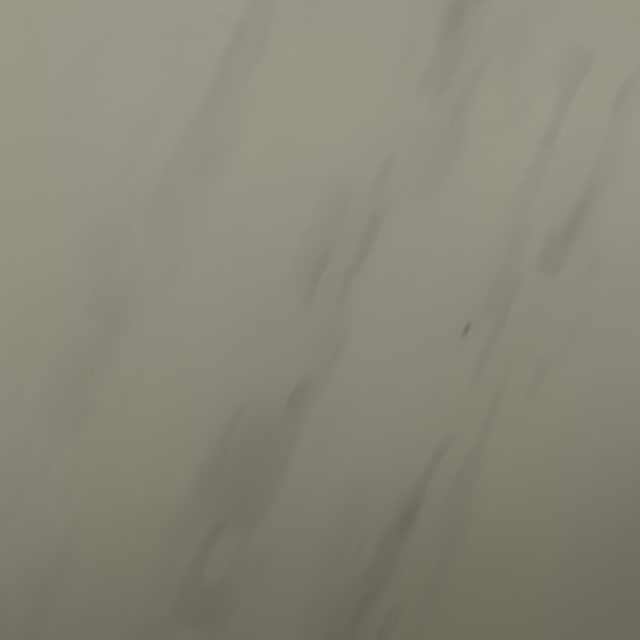
Write a WebGL 1 fragment shader that draws this texture.

```glsl
precision highp float;
// Smooth grey-beige marble, dimmer toward the lower right, with faint slanted veins.

uniform vec2 u_resolution;

const vec3 LIGHT_STONE = vec3(0.605, 0.592, 0.538);
const vec3 MID_STONE = vec3(0.535, 0.527, 0.468);
const vec3 DARK_STONE = vec3(0.425, 0.415, 0.362);
const vec3 VEIN_TINT = vec3(0.86, 0.86, 0.87);
const vec2 VEIN_DIRECTION = vec2(0.42, 0.9075);
const float BELT_START = -0.02;
const float BELT_SPACING = 0.265;
const float BELT_WIDTH = 0.07;
const float CLOUD_STRENGTH = 0.022;
const float HUE_DRIFT = 0.012;
const float RIPPLE_STRENGTH = 0.008;
const vec2 SPECK_CENTRE = vec2(0.729, 0.485);
const vec2 SPECK_RADIUS = vec2(0.004, 0.011);

float hash(vec2 p) {
  vec3 q = fract(vec3(p.xyx) * 0.1031);
  q += dot(q, q.yzx + 33.33);
  return fract((q.x + q.y) * q.z);
}

float noise(vec2 p) {
  vec2 cell = floor(p);
  vec2 f = fract(p);
  f = f * f * f * (f * (f * 6.0 - 15.0) + 10.0);
  float low = mix(hash(cell), hash(cell + vec2(1.0, 0.0)), f.x);
  float high = mix(hash(cell + vec2(0.0, 1.0)), hash(cell + 1.0), f.x);
  return mix(low, high, f.y);
}

float fbm(vec2 p) {
  float sum = 0.0;
  float weight = 0.533;
  for (int i = 0; i < 4; i++) {
    sum += weight * noise(p);
    p = mat2(0.8, 0.6, -0.6, 0.8) * p * 2.03 + 7.3;
    weight *= 0.5;
  }
  return sum;
}

// x runs across the veins, y along them.
vec2 veinSpace(vec2 p) {
  return vec2(p.x * VEIN_DIRECTION.y - p.y * VEIN_DIRECTION.x, dot(p, VEIN_DIRECTION));
}

// Broad belts that hold the veins.
float veinBelts(vec2 v) {
  float belts = 0.0;
  for (int i = 0; i < 3; i++) {
    float n = float(i);
    float bend = 0.12 * (noise(vec2(v.y * 2.5, n * 9.0 + 3.0)) - 0.5);
    float offset = (v.x - BELT_START - BELT_SPACING * n - bend) / BELT_WIDTH;
    belts += exp(-offset * offset) * mix(0.45, 1.0, min(n, 1.0));
  }
  return belts;
}

// Soft broken streaks, in a broad and a narrow size.
float streaks(vec2 v) {
  vec2 warped = v + 0.03 * (vec2(fbm(v * 8.0), fbm(v * 8.0 + 31.0)) - 0.5);
  float broad = smoothstep(0.48, 0.9, noise(warped * vec2(22.0, 5.0) + 4.0));
  float narrow = smoothstep(0.52, 0.95, noise(warped * vec2(42.0, 11.0) + 19.0));
  return 0.65 * broad + 0.55 * narrow;
}

void main() {
  vec2 uv = gl_FragCoord.xy / u_resolution;
  vec2 v = veinSpace(uv);

  // Falling light
  float shade = 1.0 - uv.y + 0.14 * (uv.x - 0.5) * (1.6 - 2.0 * uv.y);
  shade += 0.08 * (fbm(uv * 2.5 + 11.0) - 0.5);
  vec3 colour = mix(LIGHT_STONE, MID_STONE, smoothstep(0.1, 0.72, shade));
  colour = mix(colour, DARK_STONE, smoothstep(0.58, 1.08, shade));

  // Clouding and slow drift between warm and cool
  float cloud = fbm(v * vec2(7.0, 2.6) + 5.0) - 0.5;
  colour += CLOUD_STRENGTH * cloud;
  float warmth = noise(uv * vec2(5.0, 3.5) + 23.0) - 0.5;
  colour += HUE_DRIFT * warmth * vec3(0.4, 0.2, -1.0);

  // Veins
  float belts = veinBelts(v);
  float vein = belts * (0.12 + 0.75 * streaks(v));
  colour *= mix(vec3(1.0), VEIN_TINT, clamp(vein, 0.0, 1.0));

  // Fine level ripples in patches of the upper half
  float patches = smoothstep(0.5, 0.8, noise(uv * 5.0 + 41.0)) * smoothstep(0.45, 0.75, uv.y);
  colour += RIPPLE_STRENGTH * patches * (noise(uv * vec2(35.0, 130.0)) - 0.5);

  // Lone dark speck
  vec2 speck = veinSpace(uv - SPECK_CENTRE) / SPECK_RADIUS;
  colour *= 1.0 - 0.2 * exp(-dot(speck, speck));

  gl_FragColor = vec4(colour, 1.0);
}
```
